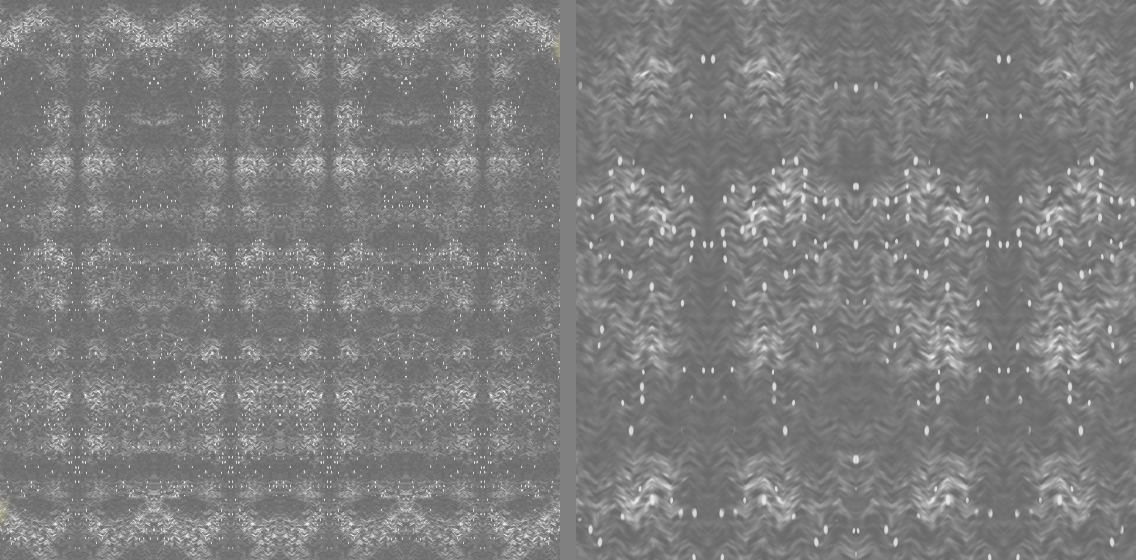
Left: the whole. Right: its middle third, enlarged.
Write a three.js fragment shader that draws this pattern.

```glsl
varying vec2 vUv;

const vec3 BASE = vec3(0.405);
const vec3 STAIN = vec3(0.72, 0.69, 0.54);
const float ROWS = 10.0;
const float ROW_START = 0.124;
const float ROW_STEP = 0.0835;
const float PANEL_AXIS = 0.225;    // mirror axis, measured from the centre
const float MOTIF_OFFSET = 0.137;  // motif axis, measured from the panel axis
const vec2 PATCH_SIZE = vec2(0.022, 0.019);
const vec2 GRAIN_SCALE = vec2(210.0, 350.0);
const vec2 FLECK_SCALE = vec2(165.0, 118.0);
const float GRAIN_GAIN = 0.62;
const float GRAIN_FLOOR = 0.055;

float hash(vec2 p) {
  vec3 q = fract(vec3(p.xyx) * 0.1031);
  q += dot(q, q.yzx + 33.33);
  return fract((q.x + q.y) * q.z);
}

float noise(vec2 p) {
  vec2 i = floor(p), f = fract(p);
  f = f * f * (3.0 - 2.0 * f);
  return mix(mix(hash(i), hash(i + vec2(1.0, 0.0)), f.x),
             mix(hash(i + vec2(0.0, 1.0)), hash(i + vec2(1.0)), f.x), f.y);
}

float fbm(vec2 p) {
  float sum = 0.0, amp = 0.5;
  for (int i = 0; i < 4; i++) {
    sum += amp * noise(p);
    p = p * 2.03 + 17.0;
    amp *= 0.5;
  }
  return sum / 0.9375;
}

float bump(vec2 p, vec2 size) {
  p /= size;
  return exp(-dot(p, p));
}

// Paired patches beside each motif axis and bowls on each panel axis
float motifRows(float d, float e, float y, float column, float side) {
  float row = clamp(floor((y - ROW_START) / ROW_STEP + 0.5), 0.0, ROWS - 1.0);
  float f = y - ROW_START - row * ROW_STEP;
  float strength = 0.45 + 0.5 * hash(vec2(row + 3.0, column));
  float patches = bump(vec2(d - 0.034, f), PATCH_SIZE) * strength;
  float rim = f + 0.017 - 4.0 * e * e;
  float bowl = smoothstep(-0.003, 0.005, rim) * exp(-max(rim, 0.0) / 0.016);
  bowl *= 1.0 - smoothstep(0.035, 0.06, e);
  bowl *= 0.25 + 0.45 * hash(vec2(row + 31.0, side));
  return patches + bowl;
}

// Wide pale blocks and the arched borders at top and bottom
float broadBands(float d, float y) {
  float fromMiddle = abs(y - 0.5);
  float blocks = 0.6 * bump(vec2(d, fromMiddle - 0.2), vec2(0.085, 0.037));
  float arch = 0.445 - 0.022 * cos(d / MOTIF_OFFSET * 6.2832);
  float border = 0.75 * bump(vec2(0.0, fromMiddle - arch), vec2(1.0, 0.026));
  return blocks + border;
}

// Fine zigzag weave
float weave(vec2 p) {
  p.y += 0.012 * abs(fract(p.x * 45.0) - 0.5);
  return mix(noise(p * GRAIN_SCALE), noise(p * GRAIN_SCALE * 1.7 + 41.0), 0.4);
}

// Sparse upright flecks, one at most in each cell
float flecks(vec2 p, float density) {
  vec2 g = p * FLECK_SCALE, cell = floor(g);
  vec2 jitter = vec2(hash(cell + 7.0), hash(cell + 19.0)) - 0.5;
  vec2 q = (fract(g) - 0.5 - 0.4 * jitter) / FLECK_SCALE;
  q.x += 0.25 * q.y * jitter.x;
  float size = 0.5 + 0.5 * hash(cell + 53.0);
  float shape = 1.0 - smoothstep(0.55, 1.3, length(q / (vec2(0.0015, 0.0031) * size)));
  float chance = hash(cell + 101.0);
  return shape * smoothstep(chance, chance + 0.04, density);
}

void main() {
  // Mirror folds across the canvas
  float u = abs(vUv.x - 0.5);
  float e = abs(u - PANEL_AXIS);
  float d = abs(e - MOTIF_OFFSET);
  float side = step(0.5, vUv.x);
  float column = side + 2.0 * step(PANEL_AXIS, u);
  vec2 folded = vec2(d, vUv.y);

  // Cloud strength, with uneven wear between repeats
  float wear = fbm(vUv * 9.0 + 5.0);
  float mottle = smoothstep(0.4, 0.72, fbm(folded * vec2(34.0, 30.0)));
  float cloud = motifRows(d, e, vUv.y, column, side) + broadBands(d, vUv.y);
  cloud = (cloud + 0.3 * mottle) * (0.45 + 1.1 * wear);
  cloud *= 0.6 + 0.8 * fbm(folded * 70.0 + 11.0);
  cloud *= 1.0 - 0.85 * bump(vec2(d, 0.0), vec2(0.013, 1.0));
  cloud = clamp(cloud + 0.06, 0.0, 1.0);

  // Grain over the grey base
  float grain = weave(folded);
  vec3 color = BASE + GRAIN_FLOOR * grain + GRAIN_GAIN * cloud * grain * grain;

  // Pale flecks gathered in clusters
  float cluster = smoothstep(0.4, 0.68, fbm(folded * vec2(28.0, 24.0) + 23.0));
  float density = (0.03 + 0.24 * cluster) * (0.4 + 1.2 * wear);
  density *= smoothstep(0.0, 0.06, 0.5 - abs(vUv.y - 0.5));
  color = mix(color, vec3(0.92), 0.85 * flecks(folded, density));

  // Warm stains on two edges
  float stain = bump(vUv - vec2(0.0, 0.085), vec2(0.011, 0.022))
              + bump(vUv - vec2(1.0, 0.915), vec2(0.011, 0.022));
  color = mix(color, STAIN, 0.6 * stain);
  gl_FragColor = vec4(color, 1.0);
}
```
